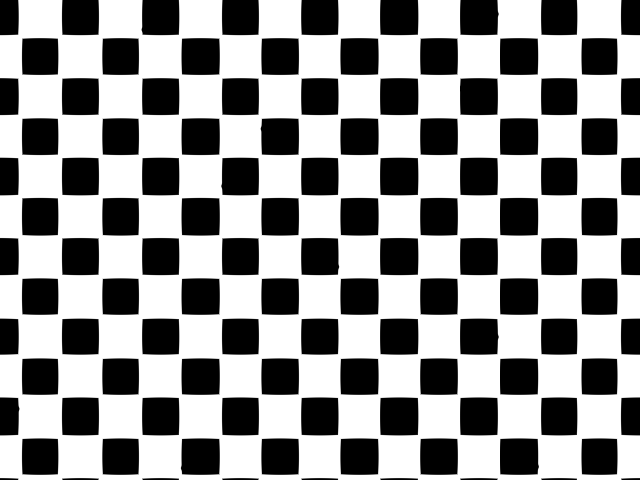
Reproduce this pattern procedurally as a Shadertoy shader.

```glsl
float hash(vec2 p) {
    vec3 q = fract(p.xyx * 0.1031);
    q += dot(q, q.yzx + 33.33);
    return fract((q.x + q.y) * q.z);
}

// Signed distance to a box whose sides bow slightly outward
float bowedBox(vec2 p, vec2 halfSize) {
    vec2 t = p / halfSize;
    vec2 d = abs(p) - halfSize + 0.014 * min(t.yx * t.yx, 1.5);
    return max(d.x, d.y);
}

void mainImage(out vec4 fragColor, in vec2 fragCoord) {
    // Sixteen columns by twelve rows, wrapped at the canvas edges
    vec2 grid = vec2(16.0, 12.0);
    vec2 p = fragCoord / iResolution.xy * grid + vec2(0.5, -0.083);
    vec2 cell = mod(floor(p), grid);
    vec2 local = fract(p) - 0.5;

    // Columns drift slowly sideways, rows jitter a little
    local.x -= 0.022 * sin(6.28319 * cell.x / grid.x) - 0.004;
    local.y -= 0.016 * (hash(vec2(cell.y, 7.0)) - 0.5);

    // Widths are shared down a column, heights along a row
    vec2 halfSize = vec2(0.45) + 0.03 * vec2(hash(vec2(cell.x, 31.0)),
                                            hash(vec2(cell.y, 53.0)));

    // A few squares have a tiny rough spot on one upright side
    float worn = step(0.92, hash(cell + 91.0));
    float side = hash(cell + 17.0) < 0.5 ? -1.0 : 1.0;
    float along = (local.y - 0.7 * (hash(cell + 43.0) - 0.5)) / 0.05;
    float burr = worn * 0.02 * exp(-along * along) * step(0.0, side * local.x);

    float d = bowedBox(local, halfSize + vec2(burr, 0.0));
    float pixel = grid.y / iResolution.y;
    float ink = 1.0 - smoothstep(-0.7 * pixel, 0.7 * pixel, d);

    // Alternate squares are black on white
    ink *= mod(cell.x + cell.y, 2.0);
    fragColor = vec4(vec3(1.0 - ink), 1.0);
}
```
